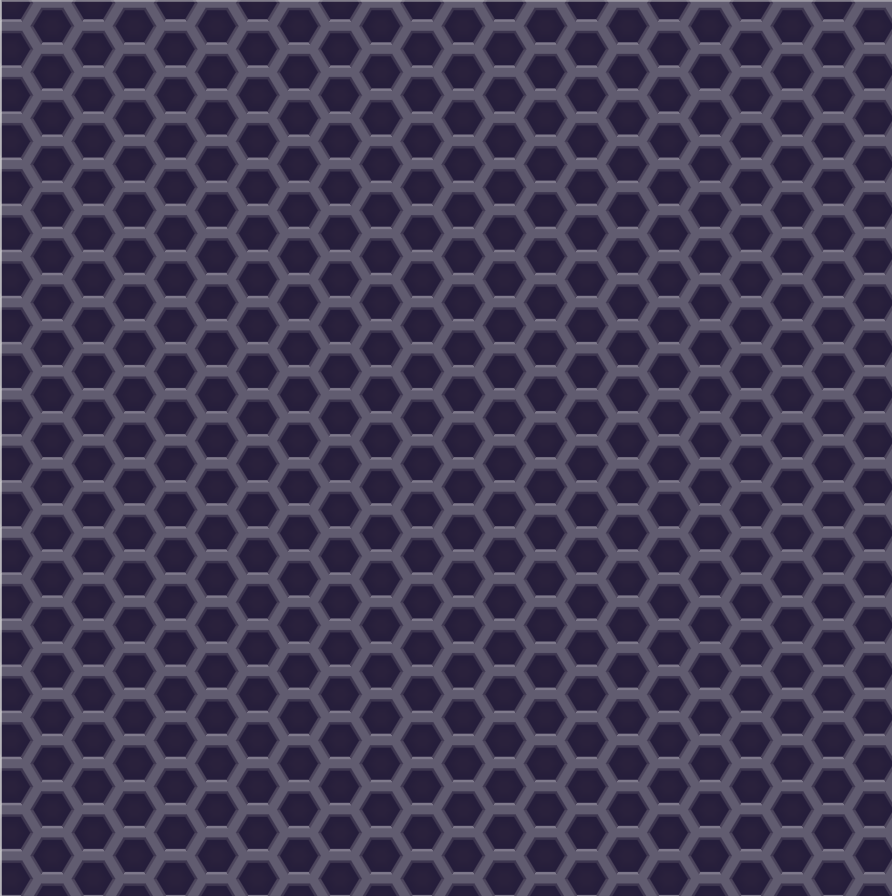
This pattern is drawn by a Shadertoy shader. Its source:

```glsl
// Embossed honeycomb grille: dark flat-topped hexagonal holes in a grey-violet mesh.
// A staggered lattice folds the canvas into one cell; a hexagonal distance then
// splits it into hole, bevel (shaded above, lit below) and flat wall.

// Offset from the nearest cell centre; rows are 1 apart, columns 0.866.
vec2 nearestCell(vec2 p) {
    vec2 period = vec2(1.7320508, 1.0);
    vec2 a = mod(p + 0.5 * period, period) - 0.5 * period;
    vec2 b = mod(p, period) - 0.5 * period;
    return dot(a, a) < dot(b, b) ? a : b;
}

// Antialiased step from 0 to 1 at the given edge.
float softStep(float edge, float x, float width) {
    return smoothstep(edge - width, edge + width, x);
}

void mainImage(out vec4 fragColor, in vec2 fragCoord) {
    vec2 uv = fragCoord / iResolution.xy;
    float aa = 0.75 * 19.44 / iResolution.y;

    // 21.7 columns by 19.44 rows, anchored at the upper left
    vec2 grid = vec2(uv.x * 21.70 - 1.273, (uv.y - 1.0) * 19.44 + 0.57);
    vec2 cell = nearestCell(grid * vec2(0.8660254, 1.0));

    // Hexagonal distance: 0 at the centre, 0.5 on the cell border
    float slant = abs(cell.x) * 0.8660254 + abs(cell.y) * 0.5;
    float flatSide = abs(cell.y);
    float dist = max(slant, flatSide);

    // Hole floor, a little warmer in the middle
    vec3 hole = mix(vec3(0.165, 0.130, 0.235), vec3(0.145, 0.115, 0.230),
                    smoothstep(0.05, 0.34, dist));

    // Bevel tone depends on which way the side faces
    float below = softStep(0.0, -cell.y, aa);
    float bottomSide = below * softStep(0.0, flatSide - slant, 0.5 * aa);
    vec3 bevel = mix(vec3(0.24, 0.21, 0.31), vec3(0.30, 0.27, 0.36), below);
    bevel = mix(bevel, vec3(0.50, 0.48, 0.55), bottomSide);

    vec3 wall = vec3(0.38, 0.36, 0.44);
    vec3 color = mix(hole, bevel, softStep(0.348, dist, aa));
    color = mix(color, wall, softStep(0.402, dist, aa));

    // Thin pale margin along the left and top borders
    vec2 margin = clamp((0.002 - vec2(uv.x, 1.0 - uv.y)) * iResolution.xy + 0.5, 0.0, 1.0);
    color = mix(color, vec3(0.85), max(0.8 * margin.x, 0.5 * margin.y));

    fragColor = vec4(color, 1.0);
}
```
